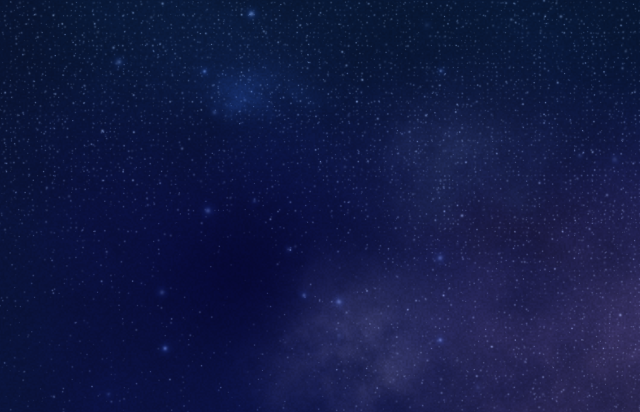
Give the GLSL for this texture, as a Shadertoy shader.

```glsl
// Deep navy night sky warming to violet at the lower right, with soft nebula clouds.
// Colour gradients and fbm-torn gaussian patches form the sky; jittered grids of
// gaussian dots in several sizes form the star dust and the few large hazy stars.

#define CLOUD_SCALE 4.5
#define CLOUD_TEAR 0.13
#define DUST_CELLS 95.0
#define STAR_CELLS 42.0
#define BIG_CELLS 9.0
#define DUST_GAIN 0.20
#define STAR_GAIN 0.36
#define BIG_GAIN 0.30
#define GRAIN_CELLS 240.0
#define GRAIN_GAIN 0.16

const vec3 TEAL_NAVY   = vec3(0.030, 0.090, 0.205);
const vec3 ROYAL_NAVY  = vec3(0.042, 0.068, 0.255);
const vec3 INK_BLUE    = vec3(0.022, 0.028, 0.205);
const vec3 VIOLET      = vec3(0.235, 0.205, 0.390);
const vec3 SLATE_CLOUD = vec3(0.235, 0.245, 0.430);
const vec3 BLUE_CLOUD  = vec3(0.090, 0.190, 0.430);
const vec3 HAZE_CLOUD  = vec3(0.125, 0.165, 0.330);
const vec3 DARK_LANE   = vec3(0.095, 0.085, 0.225);
const vec3 STAR_COLOR  = vec3(0.78, 0.88, 1.00);

float hash(vec2 p) {
    vec3 q = fract(vec3(p.xyx) * 0.1031);
    q += dot(q, q.yzx + 33.33);
    return fract((q.x + q.y) * q.z);
}

float noise(vec2 p) {
    vec2 i = floor(p), f = fract(p);
    f = f * f * (3.0 - 2.0 * f);
    return mix(mix(hash(i), hash(i + vec2(1, 0)), f.x),
               mix(hash(i + vec2(0, 1)), hash(i + vec2(1, 1)), f.x), f.y);
}

float fbm(vec2 p) {
    float sum = 0.0, amp = 0.5;
    for (int i = 0; i < 6; i++) {
        sum += amp * noise(p);
        p = mat2(1.6, 1.2, -1.2, 1.6) * p + 17.3;
        amp *= 0.55;
    }
    return sum;
}

// Gaussian patch around a centre, with separate extents
float patchMask(vec2 p, vec2 center, vec2 extent) {
    vec2 d = (p - center) / extent;
    return exp(-dot(d, d));
}

// One round dot per occupied cell; radius is in cell units
float starLayer(vec2 p, float cells, float radius, float share, float seed) {
    vec2 g = p * cells, id = floor(g);
    vec2 key = id + seed;
    vec2 center = 0.3 + 0.4 * vec2(hash(key + 3.7), hash(key + 91.3));
    float r = radius * mix(0.7, 1.2, hash(key + 47.1));
    vec2 d = (fract(g) - center) / r;
    float bright = hash(key + 23.9);
    return step(hash(key), share) * exp(-dot(d, d)) * (0.2 + 0.8 * bright * bright);
}

void mainImage(out vec4 fragColor, in vec2 fragCoord) {
    vec2 uv = fragCoord / iResolution.xy;
    vec2 p = fragCoord / iResolution.y;

    // Torn coordinates give the patches ragged, cloudy edges
    float cloud = fbm(p * CLOUD_SCALE + 5.0);
    float wisps = fbm(p * CLOUD_SCALE * 2.3 + 31.0);
    vec2 q = uv + CLOUD_TEAR * (vec2(cloud, wisps) - 0.55);
    float texture1 = smoothstep(0.30, 0.85, 0.5 * (cloud + wisps));

    // Base sky: teal above, royal below, violet toward the lower right
    vec3 col = mix(ROYAL_NAVY, TEAL_NAVY, smoothstep(0.45, 1.0, uv.y));
    col = mix(col, TEAL_NAVY * vec3(1.1, 0.82, 0.95), 0.6 * smoothstep(0.16, 0.0, uv.x));
    float warm = smoothstep(0.45, 1.05, q.x) * smoothstep(0.85, 0.05, q.y);
    col = mix(col, VIOLET, warm * (0.70 + 0.45 * texture1));
    col = mix(col, INK_BLUE, 0.85 * patchMask(uv, vec2(0.37, 0.33), vec2(0.15, 0.19)));

    // Nebula clouds and the dark lane between them
    float slate = patchMask(q, vec2(0.59, 0.17), vec2(0.11, 0.18));
    float blue = patchMask(q, vec2(0.41, 0.77), vec2(0.065, 0.065));
    float haze = patchMask(q, vec2(0.74, 0.61), vec2(0.13, 0.17));
    float lane = patchMask(q, vec2(0.82, 0.44), vec2(0.12, 0.08));
    float veil = patchMask(q, vec2(0.34, 0.88), vec2(0.15, 0.16));
    col = mix(col, SLATE_CLOUD, slate * (0.25 + 0.75 * texture1));
    col = mix(col, BLUE_CLOUD, blue * (0.25 + 0.60 * texture1) + 0.18 * veil);
    col = mix(col, HAZE_CLOUD, haze * (0.25 + 0.70 * texture1));
    col = mix(col, DARK_LANE, 0.55 * lane);
    col *= 0.86 + 0.28 * cloud;

    // Fine grain, stronger where the sky is bright
    float grain = noise(p * GRAIN_CELLS) - 0.5;
    col *= 1.0 + GRAIN_GAIN * grain;

    // Stars thin out over the ink-dark lower left
    float density = clamp(0.25 + 0.75 * smoothstep(0.2, 0.8, uv.y)
                  + 0.6 * smoothstep(0.5, 1.0, uv.x) + 0.6 * blue, 0.0, 1.0);
    density *= 1.0 - 0.8 * patchMask(uv, vec2(0.35, 0.32), vec2(0.17, 0.20));
    float dust = starLayer(p, DUST_CELLS, 0.20, 0.42 * density, 11.0)
               + starLayer(p + 0.37, DUST_CELLS * 0.73, 0.17, 0.35 * density, 57.0);
    float stars = starLayer(p, STAR_CELLS, 0.095, 0.30 * density, 131.0)
                + starLayer(p + 0.61, STAR_CELLS * 0.6, 0.075, 0.22 * density, 211.0);
    float big = starLayer(p, BIG_CELLS, 0.042, 0.17, 307.0);
    float glow = starLayer(p, BIG_CELLS, 0.11, 0.17, 307.0);
    col += STAR_COLOR * (DUST_GAIN * dust + STAR_GAIN * stars + BIG_GAIN * big);
    col += BLUE_CLOUD * 0.35 * glow;

    fragColor = vec4(clamp(col, 0.0, 1.0), 1.0);
}
```
